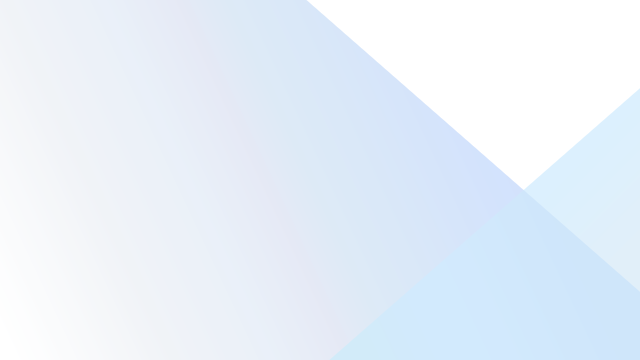
This background is drawn by a Shadertoy shader. Its source:

```glsl
// Pale abstract background: a large panel shaded from white to periwinkle and a
// translucent sky-blue panel crossing it, both cut by straight diagonal edges.
// Half-plane distances give the shapes; colour stops along a slanted axis shade them.

// Geometry, in units of canvas height
const vec2 CROSSING = vec2(1.4545, 0.4722);      // where the two edges meet
const vec2 PANEL_NORMAL = vec2(0.6585, 0.7526);  // outward, up and right
const vec2 GLASS_NORMAL = vec2(-0.6585, 0.7526); // outward, up and left
const vec2 SHADE_AXIS = vec2(0.905, 0.424);      // direction of the colour ramp

// Colours
const vec3 PAPER = vec3(1.0);
const vec3 GLASS_CYAN = vec3(0.862, 0.942, 0.995);
const vec3 GLASS_GREY = vec3(0.882, 0.937, 0.977);
const vec3 OVERLAP_AQUA = vec3(0.825, 0.922, 0.975);
const vec3 OVERLAP_SKY = vec3(0.824, 0.916, 0.992);
const vec3 OVERLAP_BLUE = vec3(0.812, 0.902, 0.982);

// Main panel ramp: rgb colour, w = position along the axis
const int STOP_COUNT = 8;
const vec4 STOPS[STOP_COUNT] = vec4[STOP_COUNT](
    vec4(1.000, 1.000, 1.000, 0.04),
    vec4(0.972, 0.977, 0.984, 0.24),
    vec4(0.943, 0.953, 0.970, 0.43),
    vec4(0.916, 0.942, 0.975, 0.69),
    vec4(0.900, 0.915, 0.962, 0.87),
    vec4(0.868, 0.918, 0.966, 0.99),
    vec4(0.848, 0.905, 0.975, 1.21),
    vec4(0.828, 0.888, 0.990, 1.46));

// Faint streaks along the panel
const float STREAK_FREQUENCY = 22.0;
const float STREAK_STRENGTH = 0.004;

float hashSlope(float cell) {
    return fract(sin(cell * 127.1) * 4375.5) * 2.0 - 1.0;
}

// One-dimensional gradient noise
float gradientNoise(float x) {
    float cell = floor(x);
    float f = x - cell;
    float blend = f * f * f * (f * (f * 6.0 - 15.0) + 10.0);
    return mix(hashSlope(cell) * f, hashSlope(cell + 1.0) * (f - 1.0), blend);
}

vec3 panelRamp(float t) {
    vec3 color = STOPS[0].rgb;
    for (int i = 1; i < STOP_COUNT; i++) {
        float k = clamp((t - STOPS[i - 1].w) / (STOPS[i].w - STOPS[i - 1].w), 0.0, 1.0);
        color = mix(color, STOPS[i].rgb, k);
    }
    return color;
}

// Antialiased coverage of the half-plane behind an edge through CROSSING
float coverage(vec2 p, vec2 normal, float pixel) {
    return clamp(0.5 - dot(p - CROSSING, normal) / pixel, 0.0, 1.0);
}

void mainImage(out vec4 fragColor, in vec2 fragCoord) {
    vec2 p = fragCoord / iResolution.y;
    float pixel = 1.0 / iResolution.y;
    float t = dot(p, SHADE_AXIS);

    // Main panel with soft streaks
    float streak = gradientNoise(t * STREAK_FREQUENCY) * STREAK_STRENGTH;
    vec3 panel = panelRamp(t) + streak;

    // Glass panel, alone and over the main panel
    vec3 glass = mix(GLASS_CYAN, GLASS_GREY, smoothstep(1.0, 1.5, p.x - p.y));
    vec3 overlap = mix(OVERLAP_AQUA, OVERLAP_SKY, smoothstep(0.88, 1.15, t));
    overlap = mix(overlap, OVERLAP_BLUE, smoothstep(1.2, 1.6, t));

    // Composite the four regions
    float inPanel = coverage(p, PANEL_NORMAL, pixel);
    float inGlass = coverage(p, GLASS_NORMAL, pixel);
    vec3 color = mix(mix(PAPER, panel, inPanel), mix(glass, overlap, inPanel), inGlass);
    fragColor = vec4(color, 1.0);
}
```
